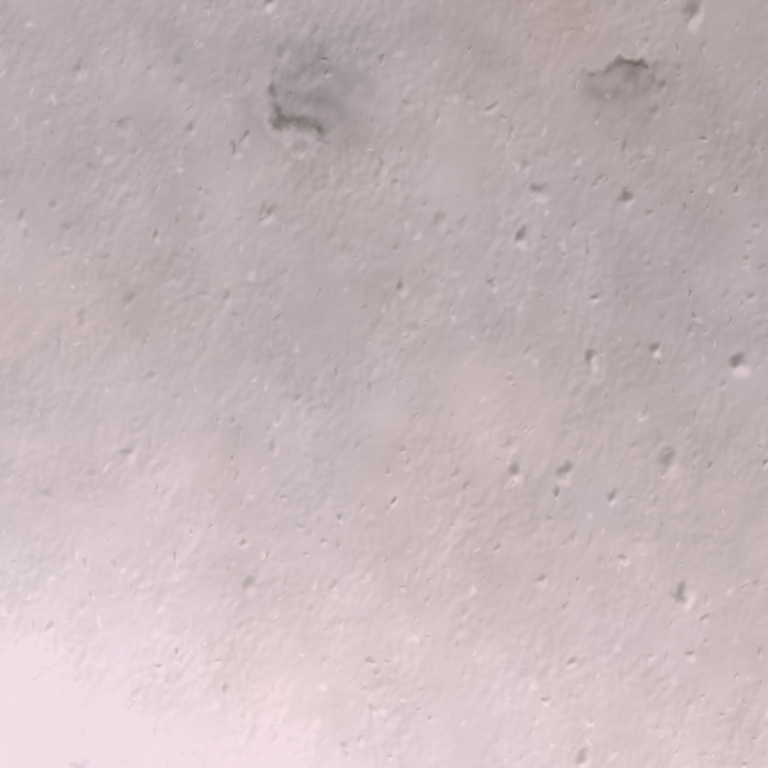
Write a WebGL 2 fragment shader that draws this texture.

```glsl
#version 300 es
precision highp float;

uniform vec2 u_resolution;
out vec4 fragColor;

const vec3 SHADE_COLOR = vec3(0.66, 0.612, 0.617);
const vec3 LIGHT_COLOR = vec3(0.89, 0.82, 0.84);
const vec3 TINT = vec3(0.012, 0.002, -0.016);   // warm against lavender
const float BASE_TONE = 0.11;
const float SIDE_FALL = 0.19;
const float LOW_RISE = 0.72;
const float CORNER_GLOW = 0.42;
const float CLOUD_DEPTH = 0.23;
const float MOTTLE_DEPTH = 0.17;
const float GRAIN_SCALE = 58.0;
const float GRAIN_DEPTH = 0.105;
const float PIT_DEPTH = 1.0;
const float RIM_LIGHT = 0.55;
const float FLECK_LIGHT = 0.32;
const vec2 LIGHT_OFFSET = vec2(0.35, -1.05);    // side of a pit that catches light
const int SCAR_COUNT = 2;
const vec2 SCAR_START = vec2(0.405, 0.885);
const vec2 SCAR_STEP = vec2(0.41, 0.005);
const float SCAR_RADIUS = 0.058;
const float SCAR_ANGLE = 4.0;
const float SCAR_TURN = -2.4;

vec3 hash3(vec2 cell, float seed) {
    uvec3 v = uvec3(ivec3(vec3(cell, seed))) * 1664525u + 1013904223u;
    v.x += v.y * v.z; v.y += v.z * v.x; v.z += v.x * v.y;
    v ^= v >> 16u;
    v.x += v.y * v.z; v.y += v.z * v.x; v.z += v.x * v.y;
    return vec3(v >> 8u) / 16777216.0;
}

float gradientDot(vec2 cell, vec2 offset) {
    float angle = 6.2832 * hash3(cell, 7.0).x;
    return dot(vec2(cos(angle), sin(angle)), offset);
}

float gradientNoise(vec2 p) {
    vec2 i = floor(p), f = fract(p);
    vec2 w = f * f * f * (f * (f * 6.0 - 15.0) + 10.0);
    vec2 e = vec2(1.0, 0.0);
    float low = mix(gradientDot(i, f), gradientDot(i + e.xy, f - e.xy), w.x);
    float high = mix(gradientDot(i + e.yx, f - e.yx), gradientDot(i + e.xx, f - e.xx), w.x);
    return 1.4 * mix(low, high, w.y);
}

float fbm(vec2 p) {
    float sum = 0.0, amplitude = 0.55;
    for (int i = 0; i < 4; i++) {
        sum += amplitude * gradientNoise(p);
        p = mat2(1.6, 1.2, -1.2, 1.6) * p + 13.7;
        amplitude *= 0.5;
    }
    return sum;
}

mat2 rotation(float angle) {
    float c = cos(angle), s = sin(angle);
    return mat2(c, s, -s, c);
}

// Scattered irregular pits: x is shadow, y is the lit edge
vec2 pits(vec2 p, float cells, float share, float radius, float seed) {
    vec2 g = p * cells, home = floor(g), result = vec2(0.0);
    vec2 ripple = g * 0.6 / radius;
    vec2 warp = 0.6 * radius * vec2(gradientNoise(ripple), gradientNoise(ripple + 41.0));
    for (int y = -1; y <= 1; y++)
    for (int x = -1; x <= 1; x++) {
        vec2 cell = home + vec2(x, y);
        vec3 place = hash3(cell, seed), form = hash3(cell, seed + 1.0);
        if (place.z > share) continue;
        float size = radius * mix(0.6, 1.4, form.x * form.x);
        mat2 turn = rotation(-0.9 + 1.6 * (form.y - 0.5));
        vec2 stretch = vec2(0.7, mix(0.9, 1.7, form.z));
        vec2 d = g - cell - place.xy + warp;
        float core = length(stretch * (turn * d));
        float edge = length(stretch * (turn * (d - LIGHT_OFFSET * size)));
        float strength = mix(0.25, 1.0, fract(form.x * 7.0));
        result = max(result, strength * vec2(1.0 - smoothstep(0.1 * size, size, core),
                                             1.0 - smoothstep(0.1 * size, size, edge)));
    }
    return result;
}

// Shallow scars with a broken dark lip on one side
float scars(vec2 p) {
    float shade = 0.0;
    vec2 warp = 0.035 * vec2(fbm(p * 19.0), fbm(p * 19.0 + 31.0));
    float breakup = gradientNoise(p * 42.0);
    for (int i = 0; i < SCAR_COUNT; i++) {
        float k = float(i);
        float radius = SCAR_RADIUS / (1.0 + 0.6 * k);
        vec2 d = p - SCAR_START - k * SCAR_STEP + warp;
        float dist = length(d), angle = SCAR_ANGLE + k * SCAR_TURN;
        float facing = dot(d / max(dist, 0.001), vec2(cos(angle), sin(angle)));
        float lip = smoothstep(0.2, 0.95, facing + 0.5 * breakup);
        float band = exp(-pow((dist - radius) / 0.008, 2.0));
        shade += 0.4 * (1.0 - smoothstep(0.3 * radius, 2.2 * radius, dist)) * (1.0 + 0.7 * breakup);
        shade += 0.6 * lip * band;
        shade -= 0.25 * lip * exp(-pow((dist - radius - 0.015) / 0.006, 2.0));
    }
    return shade;
}

// Rough skin of short slanted grains
float skin(vec2 p) {
    vec2 q = rotation(-1.0) * (p + 0.004 * gradientNoise(p * 31.0)) * GRAIN_SCALE;
    return gradientNoise(q * vec2(0.8, 1.1)) + 0.8 * gradientNoise(q * vec2(1.6, 2.0) + 19.0);
}

void main() {
    vec2 p = gl_FragCoord.xy / u_resolution.y;

    // Broad light, brightest in the lower left corner
    float tone = BASE_TONE + SIDE_FALL * (1.0 - p.x) + LOW_RISE * pow(1.0 - p.y, 1.8);
    tone += CORNER_GLOW * exp(-dot(p, p * vec2(5.0, 10.0)));
    tone += CLOUD_DEPTH * fbm(p * 4.0 + 5.0) + MOTTLE_DEPTH * fbm(p * 15.0);

    // Embossed grain, uneven across the surface
    float relief = skin(p) - skin(p + vec2(-0.004, 0.005));
    float roughness = 0.75 + 0.8 * gradientNoise(p * 11.0 + 3.0);
    tone += GRAIN_DEPTH * roughness * relief;

    // Pits from fine dents to open holes, and pale flecks
    vec2 marks = 0.32 * pits(p, 42.0, 0.32, 0.24, 10.0);
    marks += 0.6 * pits(p, 19.0, 0.22, 0.17, 20.0);
    marks += 0.9 * pits(p, 9.0, 0.22, 0.125, 30.0);
    marks *= 0.75 + 0.4 * p.x + 0.5 * gradientNoise(p * 5.0 + 9.0);
    tone += RIM_LIGHT * marks.y * (1.0 - min(marks.x, 1.0)) - PIT_DEPTH * marks.x;
    tone += FLECK_LIGHT * pits(p + 3.0, 36.0, 0.30, 0.22, 40.0).x;
    tone -= scars(p);

    vec3 color = mix(SHADE_COLOR, LIGHT_COLOR, clamp(tone, -1.1, 1.25));
    color += TINT * (1.4 * fbm(p * 2.6 + 23.0) + 0.5 * (p.x - 0.5));
    fragColor = vec4(color, 1.0);
}
```
